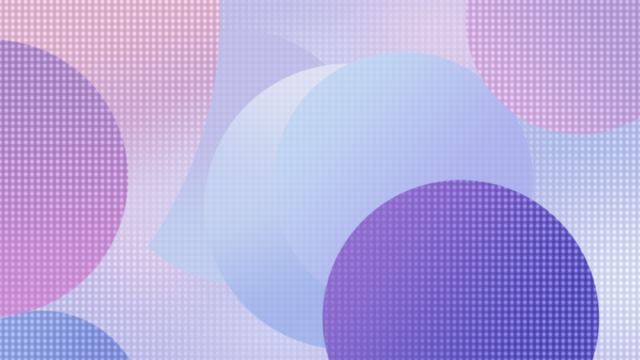
Write a Shadertoy shader that draws this background.

```glsl
#define WEAVE_CELLS 56.25
#define WEAVE_DEPTH 0.17
#define EDGE_SOFTNESS 0.003
#define LAVENDER vec3(0.75, 0.745, 0.915)
#define BLUSH vec3(0.87, 0.80, 0.92)
#define MIST vec3(0.85, 0.87, 0.96)
#define STEEL vec3(0.69, 0.74, 0.91)
#define ROSE vec3(0.88, 0.72, 0.82)
#define ORCHID vec3(0.80, 0.57, 0.84)
#define SKY vec3(0.76, 0.84, 0.95)
#define VIOLET vec3(0.57, 0.44, 0.82)
#define INDIGO vec3(0.39, 0.36, 0.77)

float discMask(vec2 p, vec2 center, float radius) {
    float edge = max(EDGE_SOFTNESS, 1.0 / iResolution.y);
    return 1.0 - smoothstep(-edge, edge, length(p - center) - radius);
}

// Gaussian pool of light
float glow(vec2 p, vec2 center, vec2 size) {
    vec2 d = (p - center) / size;
    return exp(-dot(d, d));
}

// Blend from a to b between two points
vec3 ramp(vec2 p, vec2 from, vec2 to, vec3 a, vec3 b) {
    vec2 axis = to - from;
    return mix(a, b, smoothstep(0.0, 1.0, dot(p - from, axis) / dot(axis, axis)));
}

// Paint a disc, its colour in rgb and its weave strength in a
void paintDisc(inout vec4 layer, vec2 p, vec2 center, float radius, vec3 color, float weave) {
    layer = mix(layer, vec4(color, weave), discMask(p, center, radius));
}

vec3 backdrop(vec2 p) {
    vec3 color = LAVENDER;
    color = mix(color, STEEL, glow(p, vec2(1.62, 0.60), vec2(0.32, 0.18)));
    color = mix(color, BLUSH, glow(p, vec2(1.22, 0.91), vec2(0.26, 0.18)));
    color = mix(color, MIST, 0.4 * glow(p, vec2(0.88, 0.84), vec2(0.16, 0.10)));
    color = mix(color, BLUSH, 0.9 * glow(p, vec2(0.42, 0.34), vec2(0.20, 0.20)));
    color = mix(color, MIST, 0.5 * glow(p, vec2(0.78, 0.08), vec2(0.22, 0.14)));
    return mix(color, MIST, glow(p, vec2(1.76, 0.22), vec2(0.26, 0.26)));
}

// Grid of soft threads, centred on zero, with stronger columns
float weavePattern(vec2 p) {
    vec2 thread = 0.5 + 0.5 * cos(6.2831853 * p * WEAVE_CELLS);
    return 0.9 * thread.x * thread.y + 0.4 * thread.x + 0.2 * thread.y - 0.525;
}

void mainImage(out vec4 fragColor, in vec2 fragCoord) {
    vec2 p = fragCoord / iResolution.y;
    float sides = smoothstep(0.25, 0.85, abs(p.x - 0.95));
    float baseWeave = mix(0.25, 0.65, sides);
    vec3 base = backdrop(p);
    vec4 layer = vec4(base, baseWeave);

    // Pale disc half hidden behind the large rose one
    vec3 pale = ramp(p, vec2(0.6, 0.62), vec2(0.6, 0.36), LAVENDER, vec3(0.75, 0.80, 0.935));
    paintDisc(layer, p, vec2(0.66, 0.565), 0.352, pale, 0.15);

    // Rose disc melting into the backdrop at its lower side
    vec3 rose = ramp(p, vec2(0.30, 0.97), vec2(0.38, 0.68), ROSE, vec3(0.82, 0.68, 0.84));
    rose = ramp(p, vec2(0.34, 0.70), vec2(0.45, 0.46), rose, vec3(0.84, 0.80, 0.925));
    float melt = smoothstep(0.42, 0.27, p.y);
    float roseWeave = mix(0.2, 0.8, smoothstep(0.4, 0.9, p.y));
    paintDisc(layer, p, vec2(-0.5, 0.954), 1.111, mix(rose, base, melt), mix(roseWeave, baseWeave, melt));

    // Central pair
    vec3 pearl = ramp(p, vec2(0.86, 0.80), vec2(0.72, 0.45), vec3(0.87, 0.88, 0.95), vec3(0.77, 0.82, 0.94));
    pearl = ramp(p, vec2(0.68, 0.48), vec2(0.82, 0.12), pearl, vec3(0.64, 0.71, 0.92));
    paintDisc(layer, p, vec2(0.965, 0.426), 0.397, pearl, 0.12);
    vec3 sky = ramp(p, vec2(0.88, 0.78), vec2(1.30, 0.40), SKY, vec3(0.68, 0.70, 0.93));
    paintDisc(layer, p, vec2(1.12, 0.495), 0.361, sky, 0.13);

    // Deep violet disc in front
    vec3 violet = ramp(p, vec2(1.05, 0.46), vec2(1.50, 0.05), VIOLET, INDIGO);
    paintDisc(layer, p, vec2(1.28, 0.116), 0.384, violet, mix(0.35, 1.25, smoothstep(1.0, 1.55, p.x)));

    // Discs cut by the canvas edges
    vec3 lilac = ramp(p, vec2(1.38, 0.70), vec2(1.75, 0.95), vec3(0.83, 0.69, 0.88), vec3(0.72, 0.63, 0.85));
    paintDisc(layer, p, vec2(1.611, 0.944), 0.317, lilac, 0.75);
    vec3 blue = ramp(p, vec2(0.05, 0.14), vec2(0.30, 0.0), vec3(0.58, 0.65, 0.89), vec3(0.52, 0.58, 0.86));
    paintDisc(layer, p, vec2(0.116, -0.15), 0.287, blue, 0.85);
    vec3 orchid = ramp(p, vec2(0.05, 0.88), vec2(0.10, 0.14), vec3(0.69, 0.56, 0.80), ORCHID);
    paintDisc(layer, p, vec2(-0.03, 0.505), 0.386, orchid, mix(0.5, 1.0, smoothstep(0.15, 0.6, p.y)));

    vec3 color = layer.rgb + WEAVE_DEPTH * layer.a * weavePattern(p);
    fragColor = vec4(clamp(color, 0.0, 1.0), 1.0);
}
```
